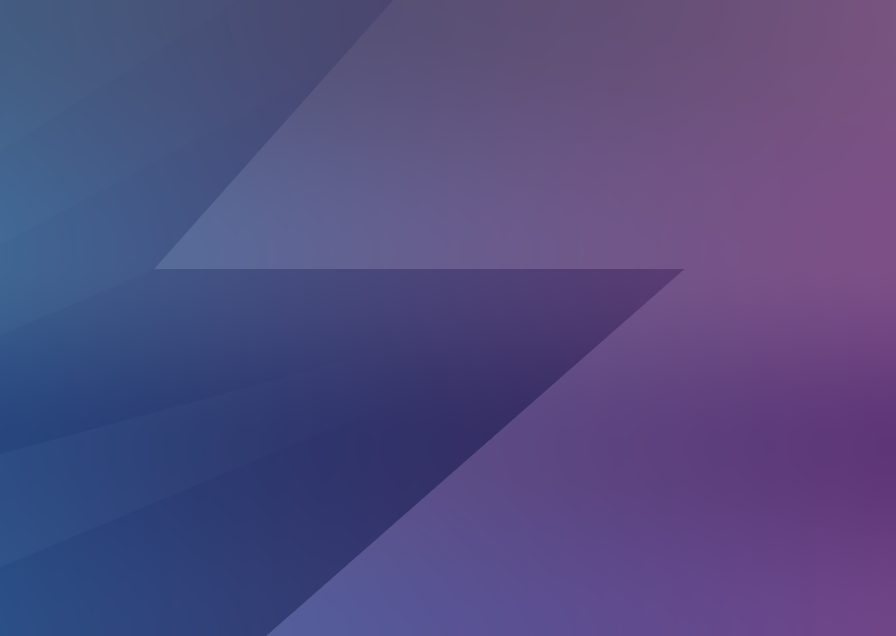
Give the GLSL for this background, as a Shadertoy shader.

```glsl
// A pale angular zigzag panel over a dusky blue-to-violet field with faint rays.
// Each layer blends rows of three colours; line distances cut the panel,
// and soft steps across slanted lines tint the rays on the left.

// Panel corners and gradient rows, in canvas fractions from the lower left
const vec2 TOP_CORNER = vec2(0.439, 1.0);
const vec2 LEFT_CORNER = vec2(0.172, 0.577);
const vec2 RIGHT_CORNER = vec2(0.764, 0.577);
const vec2 BOTTOM_CORNER = vec2(0.297, 0.0);
const float DUSK_ROW = 0.30;
const float GLOW_ROW = 0.60;

// Horizontal extents of the colour rows: start and width
const vec2 FIELD_SPAN = vec2(0.0, 0.75);
const vec2 PANEL_SPAN = vec2(0.2, 0.8);

// Colour rows, bottom to top; columns run left, middle, right
const mat3 FIELD_BOTTOM = mat3(.17, .31, .53, .21, .23, .45, .27, .18, .42);
const mat3 FIELD_DUSK = mat3(.155, .275, .495, .185, .205, .42, .24, .16, .38);
const mat3 FIELD_GLOW = mat3(.24, .385, .565, .28, .29, .49, .35, .235, .45);
const mat3 FIELD_TOP = mat3(.235, .325, .475, .285, .28, .44, .32, .24, .42);
const mat3 PANEL_BOTTOM = mat3(.32, .40, .62, .36, .31, .57, .44, .27, .53);
const mat3 PANEL_DUSK = mat3(.35, .37, .58, .36, .28, .51, .37, .21, .47);
const mat3 PANEL_GLOW = mat3(.34, .42, .60, .425, .35, .545, .49, .31, .53);
const mat3 PANEL_TOP = mat3(.31, .33, .48, .37, .31, .46, .47, .33, .50);

// Rays: height at the left side, slope, brightness change above the line
const int RAY_COUNT = 5;
const vec3 RAYS[RAY_COUNT] = vec3[RAY_COUNT](
    vec3(0.108, 0.59, 0.025), vec3(0.286, 0.38, -0.025),
    vec3(0.4725, 0.607, 0.014), vec3(0.615, 0.754, 0.010),
    vec3(0.762, 0.895, 0.010));
const vec3 RAY_TINT = vec3(0.8, 1.0, 0.8);
const float RAY_REACH = 0.52;

// Smooth curve through the three colours of a row
vec3 rowColour(mat3 row, float t) {
    vec3 weights = vec3((1.0 - t) * (1.0 - 2.0 * t),
                        4.0 * t * (1.0 - t),
                        t * (2.0 * t - 1.0));
    return row * weights;
}

// Four rows blended from bottom to top
vec3 layerColour(mat3 bottom, mat3 dusk, mat3 glow, mat3 top, vec2 span, vec2 uv) {
    float t = clamp((uv.x - span.x) / span.y, 0.0, 1.0);
    vec3 colour = mix(rowColour(bottom, t), rowColour(dusk, t),
                      smoothstep(0.0, DUSK_ROW, uv.y));
    colour = mix(colour, rowColour(glow, t), smoothstep(DUSK_ROW, GLOW_ROW, uv.y));
    return mix(colour, rowColour(top, t), smoothstep(GLOW_ROW, 1.0, uv.y));
}

// Signed distance to the line from a up to b, positive on its right
float rightOfLine(vec2 p, vec2 a, vec2 b) {
    vec2 along = normalize(b - a);
    return dot(p - a, vec2(along.y, -along.x));
}

// Antialiased coverage from a distance in canvas heights
float coverage(float dist) {
    return clamp(dist * iResolution.y + 0.5, 0.0, 1.0);
}

float panelMask(vec2 uv, vec2 aspect) {
    vec2 p = uv * aspect;
    float upper = coverage(rightOfLine(p, LEFT_CORNER * aspect, TOP_CORNER * aspect));
    float lower = coverage(rightOfLine(p, BOTTOM_CORNER * aspect, RIGHT_CORNER * aspect));
    return mix(lower, upper, coverage(uv.y - LEFT_CORNER.y));
}

// Brightness steps that fade out toward the right
float rayLight(vec2 uv) {
    float light = 0.0;
    for (int i = 0; i < RAY_COUNT; i++) {
        light += RAYS[i].z * coverage(uv.y - RAYS[i].x - RAYS[i].y * uv.x);
    }
    return light * (1.0 - smoothstep(0.0, RAY_REACH, uv.x));
}

void mainImage(out vec4 fragColor, in vec2 fragCoord) {
    vec2 uv = fragCoord / iResolution.xy;
    vec2 aspect = vec2(iResolution.x / iResolution.y, 1.0);

    vec3 field = layerColour(FIELD_BOTTOM, FIELD_DUSK, FIELD_GLOW, FIELD_TOP, FIELD_SPAN, uv);
    field += RAY_TINT * rayLight(uv);
    vec3 panel = layerColour(PANEL_BOTTOM, PANEL_DUSK, PANEL_GLOW, PANEL_TOP, PANEL_SPAN, uv);

    fragColor = vec4(mix(field, panel, panelMask(uv, aspect)), 1.0);
}
```
